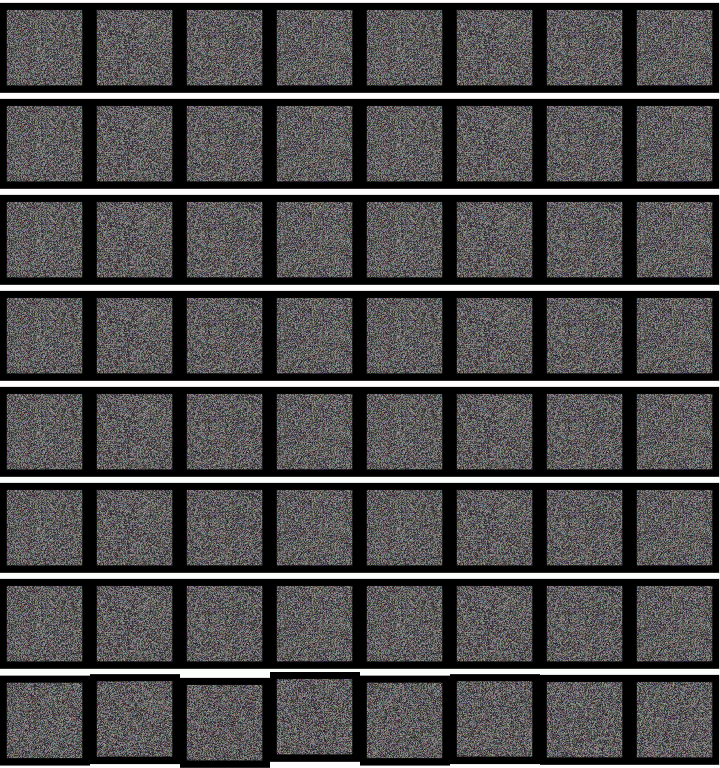
A WebGL 2 fragment shader for this pattern:

```glsl
#version 300 es
precision highp float;

uniform vec2 u_resolution;
out vec4 fragColor;

// Layout, in fractions of the canvas or of one cell
const vec2 GRID = vec2(8.0, 8.0);
const float SHEET_RIGHT = 0.9988;
const float FRAME_CENTER = 0.4985;
const float FRAME_HALF = 0.4685;
const vec2 STATIC_CENTER = vec2(0.495, 0.4965);
const vec2 STATIC_HALF = vec2(0.4195, 0.393);
const vec2 GRAINS = vec2(90.0, 96.0);
const float SHAKE_STEP = 1.0 / 128.0;
const float SEED_PERIOD = 4.0;

// Colours
const vec3 FRAME_BLACK = vec3(0.0);
const vec3 WARM_WHITE = vec3(1.0, 0.99, 0.995);
const vec3 MINT_WHITE = vec3(0.98, 1.0, 0.99);
const vec3 STATIC_MEAN = vec3(0.370, 0.361, 0.366);
const float LUMA_SPREAD = 0.37;
const float CHROMA_SPREAD = 0.21;

float hash(vec2 p) {
    return fract(sin(dot(p, vec2(12.9898, 78.233))) * 43758.5453);
}

// Two rounds of hashing, so that the grain shows no streaks
float scramble(vec2 p, float seed) {
    float first = hash(p + 0.37 * seed);
    return hash(vec2(first * 61.7 + seed, hash(p.yx + 5.3) * 47.3));
}

// Coverage of a region whose signed distance is d, negative inside
float coverage(float d, float pixel) {
    return clamp(0.5 - d / pixel, 0.0, 1.0);
}

// Vertical jolt of a column: alternating sign, swelling then settling
float shake(float column) {
    float strength = 2.0 - abs(floor(column * 0.5) - 1.0);
    float direction = 1.0 - 2.0 * mod(column, 2.0);
    return max(strength, 0.0) * strength * direction * SHAKE_STEP;
}

// Coloured grain: shared brightness plus independent channel noise
vec3 staticNoise(vec2 grain, float seed) {
    float luma = scramble(grain, seed) - 0.5;
    vec3 chroma = vec3(scramble(grain, seed + 13.7),
                       scramble(grain, seed + 27.1),
                       scramble(grain, seed + 41.9)) - 0.5;
    return clamp(STATIC_MEAN + LUMA_SPREAD * luma + CHROMA_SPREAD * chroma, 0.0, 1.0);
}

void main() {
    // Rows are counted down from the top
    vec2 uv = gl_FragCoord.xy / u_resolution;
    vec2 sheet = vec2(uv.x, 1.0 - uv.y) * GRID;
    vec2 cell = min(floor(sheet), GRID - 1.0);
    vec2 pixel = GRID / u_resolution;

    // Only the last row shakes
    bool lastRow = cell.y > GRID.y - 1.5;
    vec2 local = sheet - cell;
    if (lastRow && cell.x < 6.0) local.y -= shake(cell.x);

    // Paper, tinted slightly in the lower gaps
    float mint = smoothstep(4.6, 4.9, sheet.y) * (1.0 - smoothstep(7.6, 7.9, sheet.y));
    vec3 color = mix(WARM_WHITE, MINT_WHITE, mint);

    // Black frame, continuous across a row
    float frame = coverage(abs(local.y - FRAME_CENTER) - FRAME_HALF, pixel.y);
    frame *= coverage(sheet.x - SHEET_RIGHT * GRID.x, pixel.x);
    color = mix(color, FRAME_BLACK, frame);

    // Square of static; upper rows repeat each column's grain
    vec2 edge = abs(local - STATIC_CENTER) - STATIC_HALF;
    float inside = coverage(edge.x, pixel.x) * coverage(edge.y, pixel.y);
    float seed = lastRow ? cell.x + SEED_PERIOD : mod(cell.x, SEED_PERIOD);
    color = mix(color, staticNoise(floor(local * GRAINS), seed), inside);

    fragColor = vec4(color, 1.0);
}
```
